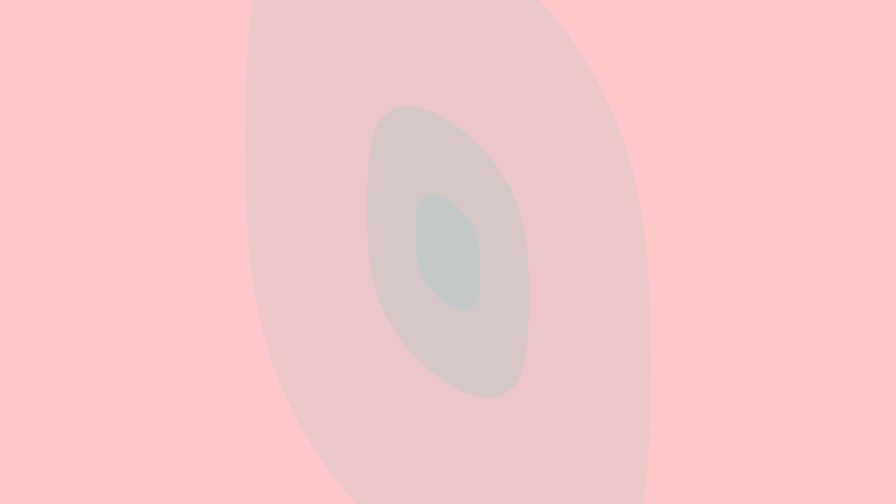
Reproduce this background procedurally as a Shadertoy shader.

```glsl
// Nested bent ovals stepping from a pink ground through rose to a pale grey core.

const vec3 PINK = vec3(1.0, 0.782, 0.782);
const float RED_STEP = 0.08;   // red lost on entering each oval

const int OVAL_COUNT = 3;
const float OUTER_SIZE = 2.56;
const float SHRINK = 0.4;      // size of each oval relative to the one around it

const vec2 OVAL_RADII = vec2(0.154, 0.2824);
const float BEND = 0.93;
const float BEND_SOFTNESS = 0.1;

// Radius in a bent ellipse of unit size; 1 is its rim.
float ovalRadius(vec2 q) {
    q.x += BEND * q.y * length(vec2(q.y, BEND_SOFTNESS));
    return length(q / OVAL_RADII);
}

// Coverage of a bent oval, with the blur given in canvas heights.
float oval(vec2 p, float size, float blur) {
    float soft = blur / (size * OVAL_RADII.x);
    return 1.0 - smoothstep(1.0 - soft, 1.0 + soft, ovalRadius(p / size));
}

void mainImage(out vec4 fragColor, in vec2 fragCoord) {
    vec2 p = (fragCoord - 0.5 * iResolution.xy) / iResolution.y;
    float blur = 0.6 / iResolution.y;

    // Flat layers from the ground inwards
    vec3 color = PINK;
    float size = OUTER_SIZE;
    for (int i = 0; i < OVAL_COUNT; i++) {
        color.r -= RED_STEP * oval(p, size, blur);
        size *= SHRINK;
    }
    fragColor = vec4(color, 1.0);
}
```
